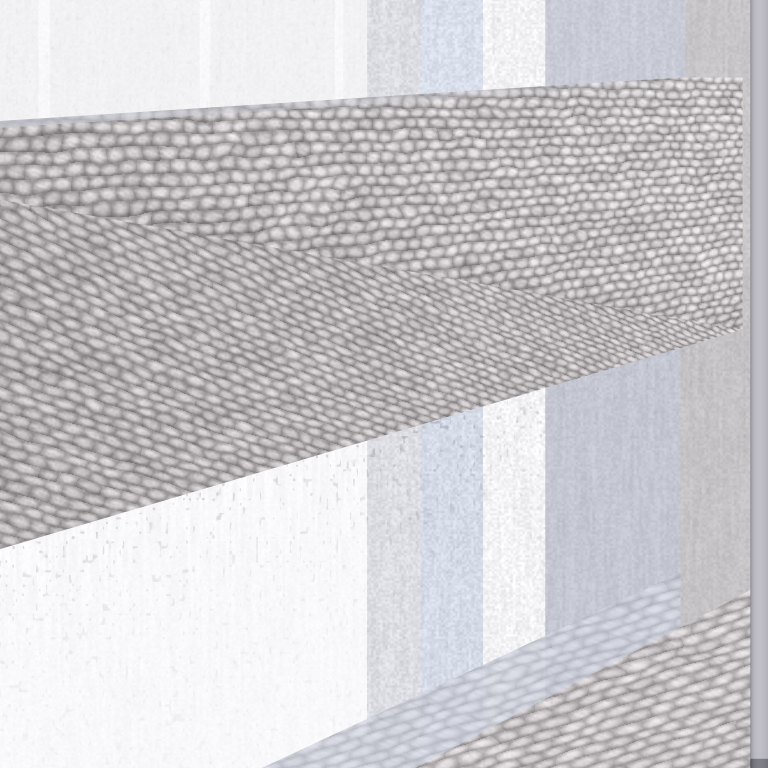
Write a WebGL 1 fragment shader that draws this texture.

```glsl
precision highp float;
// Woven fabric bands crossing a bright window with pale vertical panels.
// Straight edges place the layers; brick-laid ovals, shrunk by a logarithmic
// perspective, make the weave, and noise adds thread and paper grain.

uniform vec2 u_resolution;

// Edges as (height at x = 0, slope)
const vec2 BAND_TOP = vec2(0.8425, 0.0640);
const vec2 BAND_FOLD = vec2(0.7400, -0.1750);
const vec2 BAND_BOTTOM = vec2(0.2850, 0.2955);
const vec2 SHEER_TOP = vec2(-0.1590, 0.4665);
const vec2 CORNER_TOP = vec2(-0.2870, 0.5310);
const float BAND_RIGHT = 0.967;
const float RAIL_LEFT = 0.977;

// Colours
const vec3 PAPER = vec3(0.975, 0.975, 0.985);
const vec3 PANE = vec3(0.948, 0.948, 0.955);
const vec3 GREY_STRIPE = vec3(0.865, 0.868, 0.890);
const vec3 BLUE_STRIPE = vec3(0.840, 0.860, 0.910);
const vec3 SLATE_STRIPE = vec3(0.770, 0.780, 0.825);
const vec3 WARM_STRIPE = vec3(0.775, 0.765, 0.778);
const vec3 PEBBLE_CLOTH = vec3(0.705, 0.690, 0.695);
const vec3 TWILL_CLOTH = vec3(0.688, 0.670, 0.675);
const vec3 CORNER_CLOTH = vec3(0.755, 0.738, 0.745);
const vec3 SHEER_CLOTH = vec3(0.780, 0.790, 0.830);
const vec3 RAIL = vec3(0.700, 0.698, 0.735);

// Thread cells (length, thickness) and grain
const vec2 PEBBLE_CELL = vec2(0.0250, 0.0190);
const vec2 TWILL_CELL = vec2(0.0300, 0.0135);
const vec2 CORNER_CELL = vec2(0.0340, 0.0125);
const float GRAIN_SCALE = 330.0;

float hash(vec2 p) {
  vec3 q = fract(vec3(p.xyx) * 0.1031);
  q += dot(q, q.yzx + 33.33);
  return fract((q.x + q.y) * q.z);
}

float noise(vec2 p) {
  vec2 i = floor(p), f = fract(p);
  f = f * f * (3.0 - 2.0 * f);
  return mix(mix(hash(i), hash(i + vec2(1.0, 0.0)), f.x),
             mix(hash(i + vec2(0.0, 1.0)), hash(i + 1.0), f.x), f.y);
}

// Coverage to the right of (or above) an edge, one pixel soft
float past(float edge, float v) {
  return clamp((v - edge) * u_resolution.y + 0.5, 0.0, 1.0);
}

float line(vec2 edge, float x) { return edge.x + edge.y * x; }

vec2 turn(vec2 p, float a) {
  float c = cos(a), s = sin(a);
  return vec2(c * p.x + s * p.y, c * p.y - s * p.x);
}

// Cells shrink toward the right around a horizon height
vec2 recede(vec2 p, float horizon, float rate) {
  float size = 1.0 - rate * p.x;
  return vec2(-log(size) / rate, (p.y - horizon) / size);
}

// Brick-laid rounded threads, about -0.5 in the gaps to 0.6 on the crests
float weave(vec2 q) {
  q += 0.45 * (vec2(noise(q * 0.7), noise(q * 0.7 + 41.0)) - 0.5);
  float row = floor(q.y);
  q.x += 0.5 * mod(row, 2.0) + 0.15 * hash(vec2(row, 7.0));
  vec2 f = fract(q) - 0.5;
  float tone = hash(floor(q) + 60.0);
  float body = 1.0 - smoothstep(0.25, 1.15, length(f * vec2(1.7, 1.9)));
  return body - 0.5 + 0.3 * f.y + 0.32 * (tone - 0.5);
}

vec3 background(vec2 p, float grain) {
  float upper = past(0.65, p.y);
  vec3 col = mix(PAPER, PANE, upper);

  // Bright bars between the upper panes
  float bar = past(0.050, p.x) - past(0.065, p.x);
  bar += past(0.260, p.x) - past(0.274, p.x);
  bar += past(0.436, p.x) - past(0.447, p.x);
  col = mix(col, PAPER, bar * upper);

  // Vertical stripes
  float slate = past(0.710, p.x);
  float striped = past(0.478, p.x);
  col = mix(col, GREY_STRIPE, striped);
  col = mix(col, BLUE_STRIPE + 0.015 * upper, past(0.548, p.x));
  col = mix(col, PAPER - 0.022, past(0.629, p.x));
  col = mix(col, SLATE_STRIPE + 0.02 * upper, slate);
  col = mix(col, WARM_STRIPE + 0.01 * upper, past(mix(0.886, 0.893, upper), p.x));

  // Paper grain, upright streaks and specks gathered under the band
  float streak = noise(p * vec2(260.0, 22.0)) - 0.5;
  float below = max(line(BAND_BOTTOM, p.x) - p.y, 0.0);
  float near = exp(-below * 9.0) * (1.0 - upper);
  float speck = smoothstep(0.76, 0.95, noise(p * vec2(230.0, 160.0) + 9.0));
  col += grain * mix(0.022, 0.085, striped) * mix(1.0, 0.65, slate);
  col += streak * mix(0.012 + 0.03 * near, 0.04, striped);
  return col - speck * (0.02 + 0.11 * near) * (1.0 - 0.7 * slate);
}

void main() {
  vec2 p = gl_FragCoord.xy / u_resolution;
  float grain = noise(p * GRAIN_SCALE) - 0.5;
  float fibre = noise(turn(p, -0.35) * vec2(90.0, 300.0)) - 0.5;
  vec3 col = background(p, grain);

  // Main band: pebble weave above the fold, slanted twill below
  float pebble = weave(recede(p, 0.86, 0.46) / PEBBLE_CELL);
  float twill = weave(turn(recede(p, 0.57, 0.60), -0.40) / TWILL_CELL);
  float fold = line(BAND_FOLD, p.x);
  vec3 upperCloth = PEBBLE_CLOTH + 0.045 * p.x + 0.27 * pebble;
  vec3 lowerCloth = TWILL_CLOTH + 0.035 * p.x + 0.24 * twill;
  upperCloth -= 0.035 * exp(-max(p.y - fold, 0.0) * 30.0);
  vec3 cloth = mix(lowerCloth, upperCloth, past(fold, p.y));
  cloth += 0.06 * grain + 0.08 * fibre;
  float top = min(line(BAND_TOP, p.x), 0.899);
  float hem = past(top - 0.009, p.y) * (1.0 - p.x);
  cloth = mix(cloth, SHEER_CLOTH, 0.75 * hem);
  float band = past(line(BAND_BOTTOM, p.x), p.y) * (1.0 - past(top, p.y));
  col = mix(col, cloth, band * (1.0 - past(BAND_RIGHT, p.x)));

  // Lower corner: sheer strip with solid cloth in front
  float threads = weave(turn(p, 0.30) / CORNER_CELL);
  vec3 sheer = SHEER_CLOTH + 0.12 * threads + 0.05 * fibre;
  float strip = past(line(SHEER_TOP, p.x), p.y);
  col = mix(col, sheer, 0.88 * (1.0 - strip) * (1.0 - past(0.886, p.x)));
  vec3 corner = CORNER_CLOTH + 0.23 * threads + 0.07 * fibre + 0.04 * grain;
  col = mix(col, corner, 1.0 - past(line(CORNER_TOP, p.x), p.y));

  // Metal rail with a dark inner edge and foot
  float across = (p.x - RAIL_LEFT) / (1.0 - RAIL_LEFT);
  vec3 rail = RAIL + 0.05 * sin(across * 3.14) - 0.16 * exp(-abs(across) * 9.0);
  rail -= 0.25 * (1.0 - past(0.012, p.y));
  col = mix(col, rail, past(RAIL_LEFT, p.x));

  gl_FragColor = vec4(clamp(col, 0.0, 1.0), 1.0);
}
```
